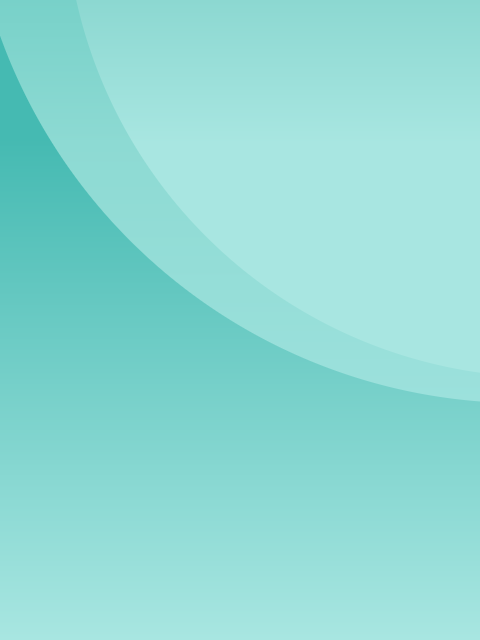
Reproduce this background procedurally as a WebGL 2 fragment shader.

```glsl
#version 300 es
precision highp float;
// Two large overlapping pale discs over a soft vertical teal gradient.

uniform vec2 u_resolution;
out vec4 fragColor;

// Antialiased coverage of a disc, one pixel wide at the rim.
float disc(vec2 p, vec2 center, float radius) {
    float pixel = 1.0 / u_resolution.x;
    return clamp(0.5 - (length(p - center) - radius) / pixel, 0.0, 1.0);
}

// Linear ramp from 0 to 1 between two depths.
float ramp(float start, float end, float depth) {
    return clamp((depth - start) / (end - start), 0.0, 1.0);
}

void main() {
    // Units of canvas width, with depth measured down from the top edge.
    vec2 p = vec2(gl_FragCoord.x, u_resolution.y - gl_FragCoord.y) / u_resolution.x;
    vec3 mint = vec3(0.659, 0.902, 0.882);

    // Backdrop: deep teal fading to mint at the bottom.
    vec3 color = mix(vec3(0.271, 0.729, 0.698), mint, ramp(0.29, 1.333, p.y));

    // Outer disc: brightens quickly, then gently towards its rim.
    vec3 ring = mix(vec3(0.471, 0.820, 0.788), vec3(0.553, 0.855, 0.827), ramp(0.0, 0.30, p.y));
    ring = mix(ring, vec3(0.612, 0.882, 0.863), ramp(0.30, 0.84, p.y));
    color = mix(color, ring, disc(p, vec2(1.0885, -0.3168), 1.1566));

    // Inner disc: shaded at the top, flat mint below.
    vec3 inner = mix(vec3(0.549, 0.847, 0.820), mint, ramp(0.0, 0.30, p.y));
    color = mix(color, inner, disc(p, vec2(1.138, -0.217), 1.003));

    fragColor = vec4(color, 1.0);
}
```
